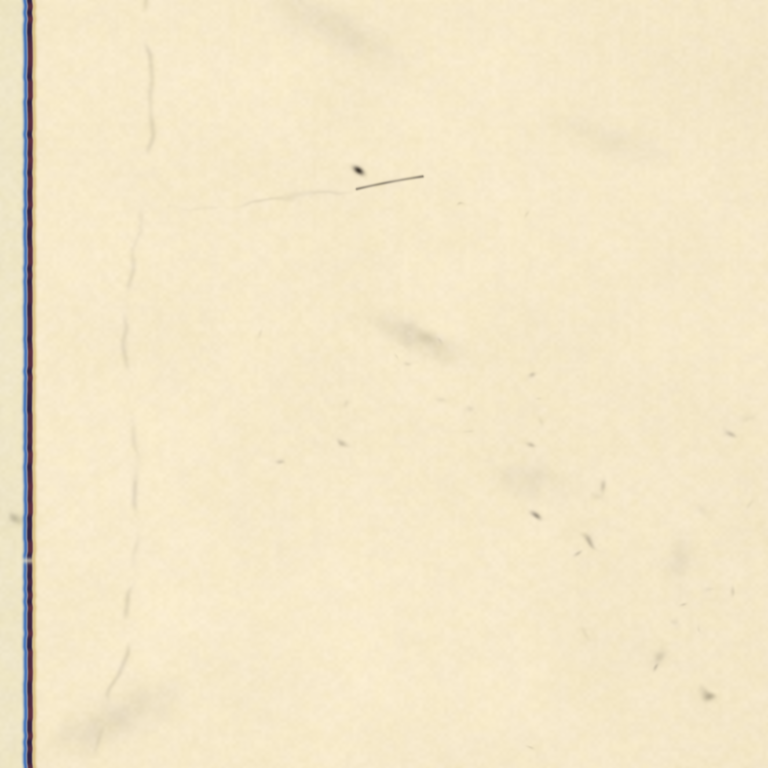
This texture is drawn by a WebGL 1 fragment shader. Its source:

```glsl
precision highp float;
// Aged cream paper with a thin ruled ink line near the left edge.
// Layered value noise gives grain and mottling; soft ellipses give smudges
// and specks, and noisy curves give a faint crease and a hairline scratch.
uniform vec2 u_resolution;

float hash(vec2 p) {
  return fract(sin(dot(p, vec2(127.1, 311.7))) * 43758.5453);
}

float noise(vec2 p) {
  vec2 i = floor(p), f = fract(p);
  f = f * f * (3.0 - 2.0 * f);
  return mix(mix(hash(i), hash(i + vec2(1.0, 0.0)), f.x),
             mix(hash(i + vec2(0.0, 1.0)), hash(i + vec2(1.0, 1.0)), f.x), f.y);
}

float fbm(vec2 p) {
  float sum = 0.0, amp = 0.5;
  for (int i = 0; i < 4; i++) {
    sum += amp * noise(p);
    p = p * 2.03 + 17.3;
    amp *= 0.5;
  }
  return sum;
}

// Soft rotated ellipse, 1 at its centre
float smudge(vec2 p, vec2 center, vec2 size, float angle) {
  vec2 d = p - center;
  float c = cos(angle), s = sin(angle);
  d = vec2(c * d.x + s * d.y, c * d.y - s * d.x) / size;
  return exp(-dot(d, d));
}

float segmentDistance(vec2 p, vec2 a, vec2 b) {
  vec2 ab = b - a;
  return length(p - a - ab * clamp(dot(p - a, ab) / dot(ab, ab), 0.0, 1.0));
}

vec3 paper(vec2 p) {
  vec3 color = vec3(0.969, 0.918, 0.795);
  float grain = noise(p * 210.0) + 0.8 * noise(p * 110.0 + 40.0) - 0.9;
  color += grain * vec3(0.015, 0.016, 0.020);
  color += (fbm(p * 9.0) - 0.47) * vec3(0.028, 0.027, 0.034);
  color.b += (noise(p * 75.0 + 90.0) - 0.5) * 0.026;
  // Slightly greyer towards the right and outside the ruled margin
  color -= 0.010 * smoothstep(0.4, 1.0, p.x);
  color -= vec3(0.03, 0.015, 0.015) * (1.0 - smoothstep(0.025, 0.045, p.x));
  return color;
}

// Total darkening by smudges, specks, crease and scratch
float stains(vec2 p) {
  vec2 q = p + 0.012 * (vec2(noise(p * 45.0), noise(p * 45.0 + 31.0)) - 0.5);
  float mottle = 0.5 + fbm(p * 50.0);
  float dark = 0.10 * smudge(q, vec2(0.545, 0.560), vec2(0.050, 0.013), -0.42);
  dark += 0.050 * smudge(q, vec2(0.430, 0.965), vec2(0.090, 0.022), -0.50);
  dark += 0.060 * smudge(q, vec2(0.150, 0.065), vec2(0.080, 0.025), 0.40);
  dark += 0.045 * smudge(q, vec2(0.690, 0.375), vec2(0.045, 0.020), -0.20);
  dark += 0.045 * smudge(q, vec2(0.885, 0.275), vec2(0.014, 0.028), -0.30);
  dark += 0.030 * smudge(q, vec2(0.790, 0.815), vec2(0.060, 0.020), -0.30);
  dark *= mottle;

  // Specks gather in a band falling from upper middle to lower right
  for (int i = 0; i < 34; i++) {
    float k = float(i);
    float along = hash(vec2(k, 1.0));
    float spread = hash(vec2(k, 2.0)) + hash(vec2(k, 3.0)) - 1.0;
    vec2 center = mix(vec2(0.50, 0.74), vec2(0.95, 0.08), along)
                + spread * vec2(0.30, 0.22);
    float size = mix(0.003, 0.009, pow(hash(vec2(k, 4.0)), 2.0));
    float strength = mix(0.04, 0.15, pow(hash(vec2(k, 5.0)), 3.0));
    dark += strength * smudge(q, center, size * vec2(1.4, 0.8), 6.28 * hash(vec2(k, 6.0)));
  }
  dark += 0.30 * smudge(q, vec2(0.697, 0.331), vec2(0.007, 0.004), -0.4);
  dark += 0.22 * smudge(q, vec2(0.922, 0.095), vec2(0.007, 0.005), -0.6);
  dark += 0.18 * smudge(q, vec2(0.765, 0.298), vec2(0.012, 0.004), -0.7);
  dark += 0.15 * smudge(q, vec2(0.020, 0.322), vec2(0.009, 0.006), 0.0);
  dark += 0.70 * smudge(p, vec2(0.467, 0.778), vec2(0.007, 0.004), -0.6);

  // Wandering vertical crease
  float creaseX = 0.145 + 0.06 * p.y + 0.05 * (noise(vec2(p.y * 5.0, 3.0)) - 0.5)
                + 0.012 * (noise(vec2(p.y * 40.0, 8.0)) - 0.5);
  float crease = exp(-pow((p.x - creaseX) / 0.004, 2.0));
  dark += 0.07 * crease * smoothstep(0.3, 0.8, noise(p * vec2(8.0, 28.0)));

  // Hairline scratch with a faint tail
  vec2 bent = p + vec2(0.0, 0.5 * pow(p.x - 0.51, 2.0));
  float scratch = segmentDistance(bent, vec2(0.465, 0.755), vec2(0.550, 0.771));
  dark += 0.38 * exp(-pow(scratch / 0.0020, 2.0)) * (0.6 + 0.5 * noise(p * 60.0));
  float tail = segmentDistance(q, vec2(0.22, 0.727), vec2(0.46, 0.752));
  dark += 0.05 * exp(-pow(tail / 0.003, 2.0)) * noise(p * 30.0);
  return dark;
}

// Ruled line: blue left fringe, dark core, ochre right fringe
vec3 ruledLine(vec3 color, vec2 p) {
  float wear = noise(vec2(p.y * 120.0, 5.0));
  float x = p.x - 0.0375 - 0.0012 * (wear - 0.5);
  float ochre = exp(-pow((x - 0.0070) / 0.0030, 2.0));
  float blue = exp(-pow((x + 0.0045) / 0.0030, 2.0));
  float core = exp(-pow((x - 0.0015) / 0.0036, 4.0));
  vec3 ink = mix(vec3(0.13, 0.09, 0.23), vec3(0.34, 0.15, 0.22), wear);
  float gap = 1.0 - 0.6 * smudge(p, vec2(0.037, 0.270), vec2(0.02, 0.004), 0.0);
  color = mix(color, vec3(0.80, 0.68, 0.38), 0.60 * ochre);
  color = mix(color, vec3(0.22, 0.42, 0.72), 0.90 * blue * gap);
  return mix(color, ink, 0.95 * core * gap);
}

void main() {
  vec2 p = gl_FragCoord.xy / u_resolution;
  vec3 color = paper(p) - stains(p) * vec3(1.0, 0.97, 0.85);
  gl_FragColor = vec4(clamp(ruledLine(color, p), 0.0, 1.0), 1.0);
}
```
